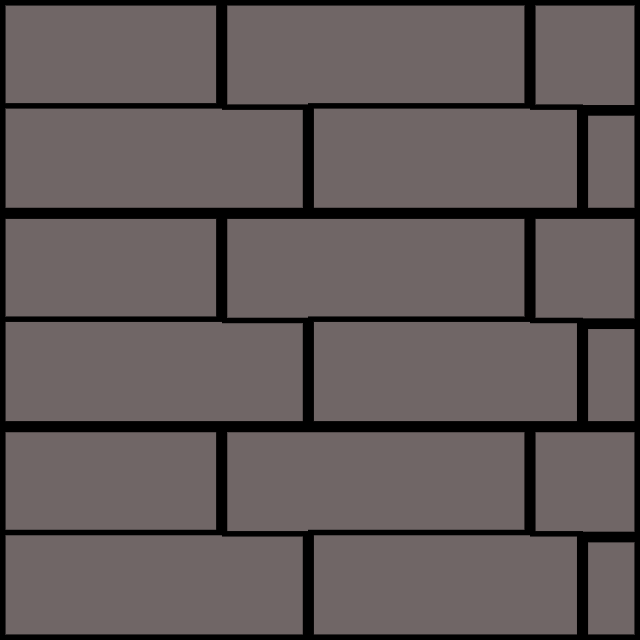
A Shadertoy shader for this pattern:

```glsl
// Flat grey-brown brick courses with black mortar, drawn in canvas units.
// Two staggered courses form a tile that repeats down the canvas; the thin
// seam between them shifts where the bricks above and below overlap.

#define TILES_DOWN 3.0
#define HALF_JOINT 0.0087
#define UPPER_JOINTS vec2(0.3464, 0.8281)
#define LOWER_JOINTS vec2(0.4818, 0.9102)
#define SEAM vec2(0.1611, 0.1697)
#define SEAM_SHIFT 0.0020
#define WIDE_SEAM vec2(0.1641, 0.1808)
#define BRICK_COLOR vec3(0.44, 0.40, 0.40)
#define MORTAR_COLOR vec3(0.0)

// Distance to the nearest upright joint, including both canvas sides
float jointDistance(float x, vec2 joints) {
    vec2 inner = abs(x - joints);
    return min(min(inner.x, inner.y), min(x, 1.0 - x)) - HALF_JOINT;
}

// Top and bottom of the seam between the two courses, measured downward
vec2 seamEdges(float x) {
    if (x > LOWER_JOINTS.y) return WIDE_SEAM;
    bool overlap = (x > UPPER_JOINTS.x && x < LOWER_JOINTS.x) || x > UPPER_JOINTS.y;
    return SEAM + (overlap ? SEAM_SHIFT : 0.0);
}

// Signed distance to mortar, positive inside a brick
float brickDistance(vec2 p) {
    float tileHeight = 1.0 / TILES_DOWN;
    float y = mod(1.0 - p.y, tileHeight);
    vec2 seam = seamEdges(p.x);
    bool upper = y < 0.5 * (seam.x + seam.y);

    float upright = jointDistance(p.x, upper ? UPPER_JOINTS : LOWER_JOINTS);
    float bed = min(y, tileHeight - y) - HALF_JOINT;
    float middle = max(seam.x - y, y - seam.y);
    return min(upright, min(bed, middle));
}

void mainImage(out vec4 fragColor, in vec2 fragCoord) {
    vec2 p = fragCoord / iResolution.xy;
    float pixel = 1.0 / min(iResolution.x, iResolution.y);
    float coverage = clamp(brickDistance(p) / pixel + 0.5, 0.0, 1.0);
    fragColor = vec4(mix(MORTAR_COLOR, BRICK_COLOR, coverage), 1.0);
}
```
